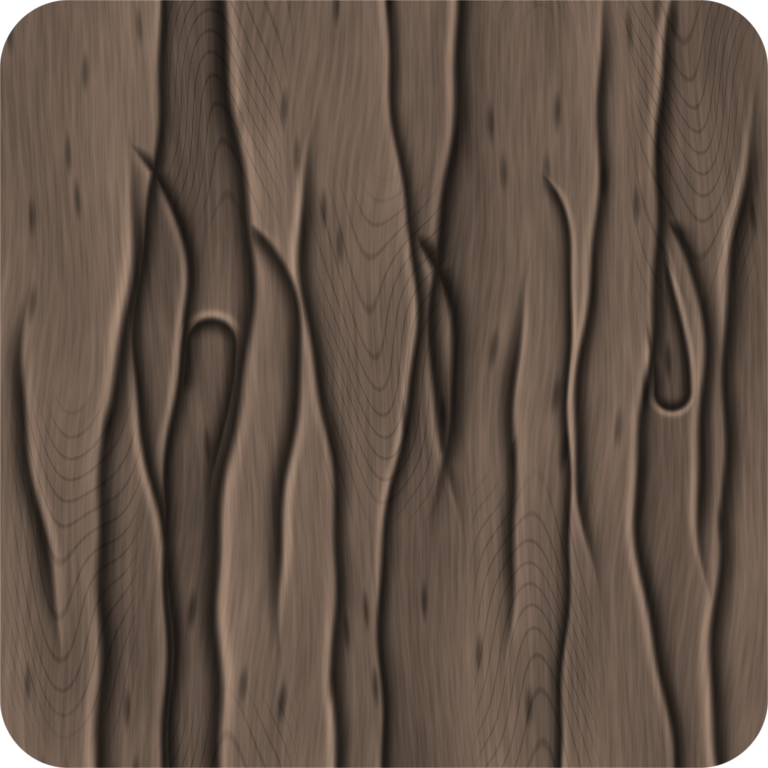
Write a WebGL 1 fragment shader that draws this texture.

```glsl
precision highp float;
// Weathered brown wood with carved, forking vertical grooves and two hooks.
// Stretched cellular noise makes the fibres, layered sines bend the grooves,
// and each groove is a dark cut with a lit lip and a soft relief around it.
uniform vec2 u_resolution;

float hash(float n) {
  return fract(sin(n * 12.9898 + 4.1) * 4375.85);
}

vec2 hash2(vec2 c) {
  float n = dot(c, vec2(17.13, 61.71));
  return vec2(hash(n), hash(n + 9.37));
}

// Cellular noise: nearest distance and the id of the nearest cell.
vec2 cells(vec2 p) {
  vec2 base = floor(p);
  vec2 nearest = vec2(9.0, 0.0);
  for (int j = -1; j <= 1; j++) {
    for (int i = -1; i <= 1; i++) {
      vec2 cell = base + vec2(float(i), float(j));
      vec2 seed = hash2(cell);
      float d = length(cell + seed - p);
      if (d < nearest.x) nearest = vec2(d, hash(seed.x * 31.0 + seed.y));
    }
  }
  return nearest;
}

// Dark cut, lit lip and broad relief at signed distance s from a groove.
vec3 groove(float s, float width, float fade) {
  float w = width * (0.3 + 0.7 * fade);
  float deep = max(s, 0.0) / w;
  float lip = (s + w * 0.75) / (w * 0.42);
  float cut = smoothstep(-0.6 * w, 0.1 * w, s) * exp(-deep * deep);
  float relief = -s / (abs(s) + 0.01) * exp(-abs(s) / 0.03);
  return vec3(cut, exp(-lip * lip), relief) * fade;
}

// Horizontal position of a strand; forked strands bend away below forkY.
float strandX(float id, float y, float spread, float forkY) {
  float phase = hash(id + 3.0) * 6.28;
  float x = (id + 0.25 + 0.5 * hash(id + 20.0)) / 11.0;
  x += 0.022 * sin(y * 5.0 + phase) + 0.010 * sin(y * 11.0 + phase * 3.0);
  x += 0.002 * sin(y * 37.0 + phase * 5.0);
  return x + spread * (1.0 - exp(-max(forkY - y, 0.0) * 11.0));
}

// Fibres, flecks, growth rings and broad stains.
float woodTone(vec2 p) {
  float bend = 0.010 * sin(p.y * 6.0 + p.x * 9.0) + 0.004 * sin(p.y * 15.0 + p.x * 21.0);
  float x = p.x + bend;
  float tone = 0.415 + 0.028 * sin(x * 19.0 + 1.5 * sin(p.y * 3.0 + 1.0));
  tone += 0.022 * sin(x * 43.0 + 2.0 * sin(p.y * 2.1 + x * 5.0));
  tone += 0.012 * sin(p.y * 13.0 + 3.0 * sin(x * 11.0));
  tone += 0.07 * (cells(vec2(x * 105.0, p.y * 5.0)).x - 0.45);
  tone += 0.06 * (cells(vec2(x * 230.0, p.y * 16.0)).x - 0.45);

  vec2 fleck = cells(vec2(x * 34.0, p.y * 7.0));
  tone -= 0.13 * step(0.8, fleck.y) * (1.0 - smoothstep(0.03, 0.25, fleck.x));

  float plank = floor(x * 5.0);
  float u = fract(x * 5.0) - 0.5;
  float up = hash(plank + 7.0) > 0.5 ? 1.0 : -1.0;
  float ring = (p.y * up + 1.1 * u * u) * 25.0 + 0.5 * sin(x * 60.0) + 0.7 * sin(p.y * 17.0 + x * 30.0);
  float line = 1.0 - smoothstep(0.02, 0.14, abs(fract(ring) - 0.5));
  float patchMask = smoothstep(0.0, 0.7, sin(p.y * 6.0 + plank * 2.3)) * smoothstep(0.5, 0.3, abs(u));
  return tone - 0.06 * line * patchMask;
}

void main() {
  vec2 p = gl_FragCoord.xy / u_resolution;
  float tone = woodTone(p);
  vec3 carve = vec3(0.0);
  float relief = 0.0;

  // Eleven main strands, then five that fork off some of them.
  for (int i = 0; i < 16; i++) {
    float n = float(i);
    bool forked = i > 10;
    float id = forked ? (n - 11.0) * 2.0 + 1.0 : n;
    float bottom = mix(-0.5, 0.4, hash(n + 40.0));
    float top = mix(0.65, 1.5, hash(n + 50.0));
    float forkY = forked ? mix(0.45, 0.85, hash(n + 60.0)) : 0.0;
    float spread = forked ? mix(0.05, 0.11, hash(n + 70.0)) : 0.0;
    float x = strandX(id, p.y, spread, forkY);
    float slope = (strandX(id, p.y + 0.004, spread, forkY) - x) / 0.004;
    float d = (p.x - x) / sqrt(1.0 + slope * slope);
    float fade = smoothstep(bottom, bottom + 0.2, p.y);
    fade *= forked ? smoothstep(forkY + 0.01, forkY - 0.03, p.y) : smoothstep(top, top - 0.2, p.y);
    float side = hash(id + 80.0) > 0.3 ? 1.0 : -1.0;
    vec3 g = groove(d * side, mix(0.009, 0.018, hash(n + 90.0)), fade);
    g.y *= 0.6 + 0.4 * sin(p.y * 9.0 + n * 2.0);
    carve = max(carve, g);
    relief += g.z;
  }

  // Two hooks: half a circle with a short and a long leg, one upside down.
  for (int i = 0; i < 2; i++) {
    float k = float(i);
    vec2 q = p - vec2(0.275 + 0.6 * k, 0.55 - 0.06 * k);
    q.y *= 1.0 - 2.0 * k;
    q.x += 0.18 * min(q.y, 0.0) * sin(q.y * 9.0);
    float d = (q.y > 0.0 ? length(q) : abs(q.x)) - 0.032 + 0.01 * k;
    float leg = q.x < 0.0 ? 0.10 : 0.30;
    vec3 g = groove(-d, 0.013 - 0.003 * k, smoothstep(-leg, -leg * 0.4, q.y));
    carve = max(carve, g);
    relief += g.z;
  }

  tone += 0.045 * clamp(relief, -1.5, 1.5);
  tone *= 1.0 - 0.66 * carve.x;
  tone += 0.17 * carve.y * (1.0 - carve.x);
  vec3 wood = tone * vec3(1.0, 0.838, 0.72);

  // Rounded white corners.
  vec2 corner = max(abs(p - 0.5) - 0.41, 0.0);
  float edge = 1.0 / u_resolution.y;
  float outside = smoothstep(-edge, edge, length(corner) - 0.09);
  gl_FragColor = vec4(mix(wood, vec3(1.0), outside), 1.0);
}
```
